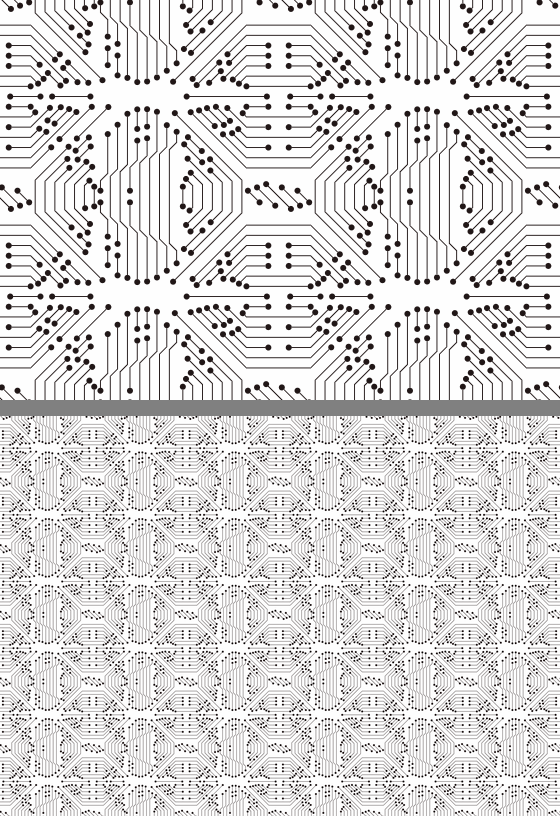
Top: one tile. Bottom: repeated 3 by 3.
A WebGL 1 fragment shader for this pattern:

```glsl
precision highp float;
uniform vec2 u_resolution;

const vec2 REPEATS = vec2(2.0, 2.0);
const vec2 TILE = vec2(384.0, 274.5);      // size of one repeat in drawing units
const vec2 HUB = vec2(190.0, 142.0);       // where the bundles converge
const vec3 PAPER = vec3(0.995);
const vec3 INK = vec3(0.13, 0.09, 0.09);
const float HALF_LINE = 0.65;
const float PAD_RADIUS = 4.1;
const float LANE = 13.5;                   // spacing of upright wires
const float ROOF = 14.0;                   // spacing of level wires
const float GAP = 8.0;                     // half the break in a cut wire
const float CUT_CHANCE = 0.55;

float hash(vec2 seed) {
  vec3 h = fract(seed.xyx * 0.1031);
  h += dot(h, h.yzx + 33.33);
  return fract((h.x + h.y) * h.z);
}

float wire(vec2 p, vec2 a, vec2 b) {
  vec2 ap = p - a, ab = b - a;
  float t = clamp(dot(ap, ab) / max(dot(ab, ab), 1e-4), 0.0, 1.0);
  return length(ap - ab * t) - HALF_LINE;
}

float pad(vec2 p, vec2 c) {
  return length(p - c) - PAD_RADIUS;
}

// Wire ending in a pad, optionally broken at a fraction of its length
float endWire(vec2 p, vec2 a, vec2 b, float cutAt, bool broken) {
  float d = pad(p, b);
  if (!broken) return min(d, wire(p, a, b));
  vec2 mid = mix(a, b, cutAt);
  vec2 gap = normalize(b - a) * GAP;
  d = min(d, min(pad(p, mid - gap), pad(p, mid + gap)));
  return min(d, min(wire(p, a, mid - gap), wire(p, mid + gap, b)));
}

// Nearest copy of a point that repeats with the tile
vec2 around(vec2 p, vec2 center) {
  return mod(p - center + 0.5 * TILE, TILE) - 0.5 * TILE;
}

// One quarter of a trace: straight at a level, then bent 45 degrees inward
float bentTrace(vec2 p, float level, float corner, float reach, float start, float rnd) {
  vec2 bend = vec2(level, corner);
  vec2 tip = bend + vec2(-reach, reach);
  bool broken = rnd < CUT_CHANCE && reach > 36.0;
  float d = wire(p, vec2(level, start), bend);
  if (start > 0.0) d = min(d, pad(p, vec2(level, start)));
  return min(d, endWire(p, bend, tip, 0.4 + 0.4 * rnd, broken));
}

// Upright wires with two jogs, running between hubs
float lanes(vec2 q) {
  float d = 1e3;
  float side = step(0.0, q.y);
  vec2 p = vec2(q.x, abs(q.y));
  for (int i = 0; i < 8; i++) {
    float x = (float(i) - 3.5) * LANE;
    float rnd = hash(vec2(float(i) + 3.0, side * 9.0 + 5.0));
    float jog = 48.0 + 0.45 * x;
    float end = 122.0 - max(0.0, abs(x) - 20.0) - 12.0 * rnd;
    vec2 low = vec2(x - 5.0, jog - 5.0), high = vec2(x + 5.0, jog + 5.0);
    float start = hash(vec2(float(i), 71.0)) < 0.3 ? GAP : 0.0;
    if (start > 0.0) d = min(d, pad(p, vec2(low.x, start)));
    d = min(d, min(wire(p, vec2(low.x, start), low), wire(p, low, high)));
    d = min(d, endWire(p, high, vec2(high.x, end), 0.5, rnd < 0.3 && end - high.y > 36.0));
  }
  return d;
}

// Nested chevrons bulging to the left and right of the lanes
float chevrons(vec2 q) {
  float d = 1e3;
  vec2 side = step(0.0, q), p = abs(q);
  for (int i = 4; i <= 10; i++) {
    float k = float(i), level = (k + 0.5) * LANE;
    float rnd = hash(vec2(k + side.x * 20.0, 31.0 + side.y * 17.0));
    float reach = max(0.0, level - (i == 10 ? 38.0 : 62.0) - 12.0 * rnd);
    d = min(d, bentTrace(p, level, 22.5 - 1.5 * (10.0 - k), reach, 0.0, rnd));
  }
  return d;
}

// Nested roofs and bowls above and below a level axis
float roofs(vec2 q) {
  vec2 side = step(0.0, q), p = abs(q.yx);
  vec2 inner = vec2(0.0, 16.0), outer = vec2(0.0, 126.0);
  float d = min(pad(p, inner), endWire(p, inner, outer, 0.45, side.x > 0.5));
  for (int i = 0; i < 7; i++) {
    float k = float(i), level = (k + 1.0) * ROOF;
    float rnd = hash(vec2(k + side.y * 20.0, 53.0 + side.x * 13.0));
    float start = hash(vec2(k + side.y * 11.0, 97.0)) < 0.35 ? 14.0 : 0.0;
    float reach = max(0.0, level - ROOF - 11.0 * rnd);
    d = min(d, bentTrace(p, level, 44.0, reach, start, rnd));
  }
  return d;
}

// Short slanted links filling the crossing between bundles
float links(vec2 q) {
  float d = 1e3;
  for (int i = -2; i <= 2; i++) {
    vec2 center = vec2(17.0 * float(i), 0.0);
    vec2 arm = vec2(1.0, -1.0) * (17.0 - 4.5 * abs(float(i)));
    d = min(d, min(pad(q, center - arm), endWire(q, center - arm, center + arm, 0.5, false)));
  }
  return d;
}

void main() {
  vec2 p = gl_FragCoord.xy / u_resolution * REPEATS * TILE;
  float pixel = TILE.x * REPEATS.x / u_resolution.x;
  vec2 column = around(p, HUB + TILE * vec2(0.0, 0.5));
  float d = min(lanes(column), chevrons(column));
  d = min(d, roofs(around(p, HUB + TILE * vec2(0.5, 0.0))));
  d = min(d, links(around(p, HUB + TILE * 0.5)));
  float ink = clamp(0.5 - d / pixel, 0.0, 1.0);
  gl_FragColor = vec4(mix(PAPER, INK, ink), 1.0);
}
```
